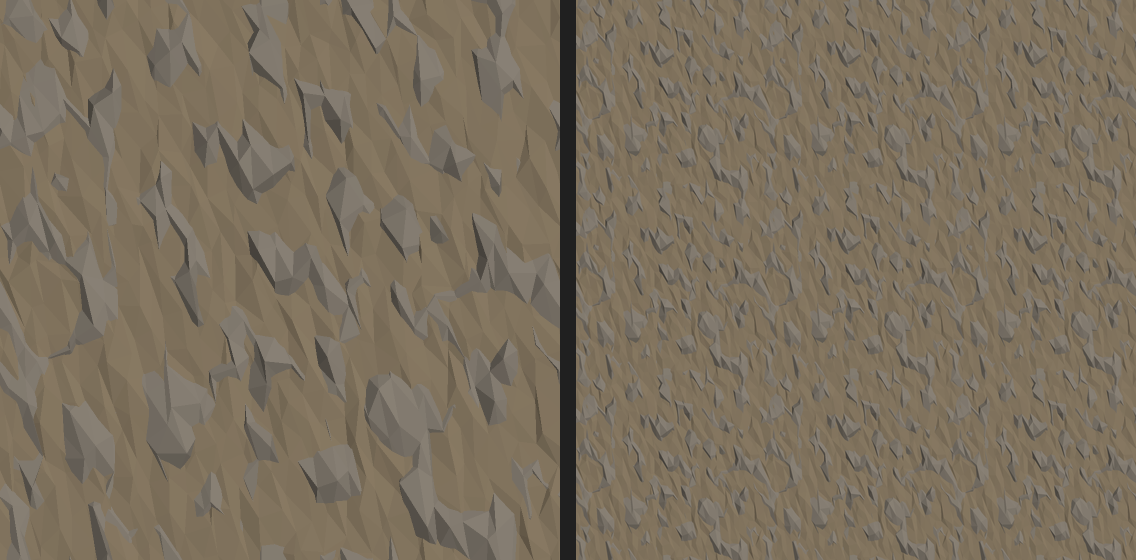
Left, the tile; right, the same tile 3 across and 3 down.
Give the GLSL for this texture, as a WebGL 1 fragment shader.

```glsl
precision highp float;
uniform vec2 u_resolution;

// Slanted lattice: whole-number entries make it wrap over the canvas.
const mat2 LATTICE = mat2(26.0, 12.0, 18.0, -14.0);
const mat2 ADJUGATE = mat2(14.0, 12.0, 18.0, -26.0);
const float CELLS = 580.0;
const float TAU = 6.2831853;

vec3 hash3(vec2 key, float seed) {
  vec3 k = vec3(dot(key, vec2(12.71, 31.17)), dot(key, vec2(26.95, 18.33)), dot(key, vec2(41.93, 7.19)));
  return fract(sin(k + seed) * 43758.545);
}

// Broad swells that gather the rocks into clusters
float swell(vec2 p) {
  p *= TAU;
  return sin(5.0 * p.x + 3.0 * p.y + 1.3 * sin(2.0 * p.x - 3.0 * p.y))
       + sin(2.0 * p.x - 5.0 * p.y + 1.3 * sin(4.0 * p.x + p.y + 1.0));
}

// Jittered lattice point with its height
vec3 meshVertex(vec2 id, float seed, float rough, float swellHeight) {
  vec2 home = ADJUGATE * id;
  vec3 h = hash3(floor(mod(home + 0.5, CELLS)), seed) - 0.5;
  return vec3(id + 0.74 * h.xy, rough * h.z + swellHeight * swell(home / CELLS));
}

float cross2(vec2 a, vec2 b) {
  return a.x * b.y - a.y * b.x;
}

// Keeps height and slope of the highest triangle over q
void addFacet(vec2 q, vec3 a, vec3 b, vec3 c, inout vec3 top) {
  vec3 e = b - a, f = c - a;
  vec2 d = q - a.xy;
  float area = cross2(e.xy, f.xy);
  float s = cross2(d, f.xy) / area;
  float t = cross2(e.xy, d) / area;
  if (min(min(s, t), 1.0 - s - t) > -0.0001) {
    float height = a.z + s * e.z + t * f.z;
    vec2 slope = vec2(e.z * f.y - f.z * e.y, f.z * e.x - e.z * f.x) / area;
    if (height > top.x) top = vec3(height, slope * LATTICE);
  }
}

// Faceted surface: height in x, slope in yz
vec3 facetMesh(vec2 p, float seed, float rough, float swellHeight) {
  vec2 q = LATTICE * p;
  vec2 base = floor(q) - 1.0;
  vec3 v[16];
  for (int j = 0; j < 4; j++)
    for (int i = 0; i < 4; i++)
      v[4 * j + i] = meshVertex(base + vec2(float(i), float(j)), seed, rough, swellHeight);
  vec3 top = vec3(-1.0, 0.0, 0.0);
  for (int j = 0; j < 3; j++)
    for (int i = 0; i < 3; i++) {
      addFacet(q, v[4 * j + i], v[4 * j + i + 1], v[4 * j + i + 4], top);
      addFacet(q, v[4 * j + i + 5], v[4 * j + i + 1], v[4 * j + i + 4], top);
    }
  return top;
}

float shade(vec2 slope) {
  vec3 normal = normalize(vec3(-slope, 1.0));
  return 0.52 + 0.54 * max(dot(normal, normalize(vec3(0.38, 0.26, 0.88))), 0.05);
}

// Rock shows wherever it rises through the earth
vec3 surface(vec2 p) {
  vec3 earth = facetMesh(p + vec2(0.37, 0.21), 4.7, 0.012, 0.0);
  vec3 rock = facetMesh(p, 1.3, 0.034, 0.011);
  if (rock.x - 0.0058 > earth.x) return vec3(0.505, 0.475, 0.432) * shade(rock.yz);
  return vec3(0.506, 0.451, 0.366) * shade(earth.yz);
}

void main() {
  // Four samples smooth the facet edges
  vec3 color = vec3(0.0);
  for (int j = 0; j < 2; j++)
    for (int i = 0; i < 2; i++) {
      vec2 offset = (vec2(float(i), float(j)) - 0.5) * 0.5;
      color += surface((gl_FragCoord.xy + offset) / u_resolution);
    }
  gl_FragColor = vec4(color / 4.0, 1.0);
}
```
